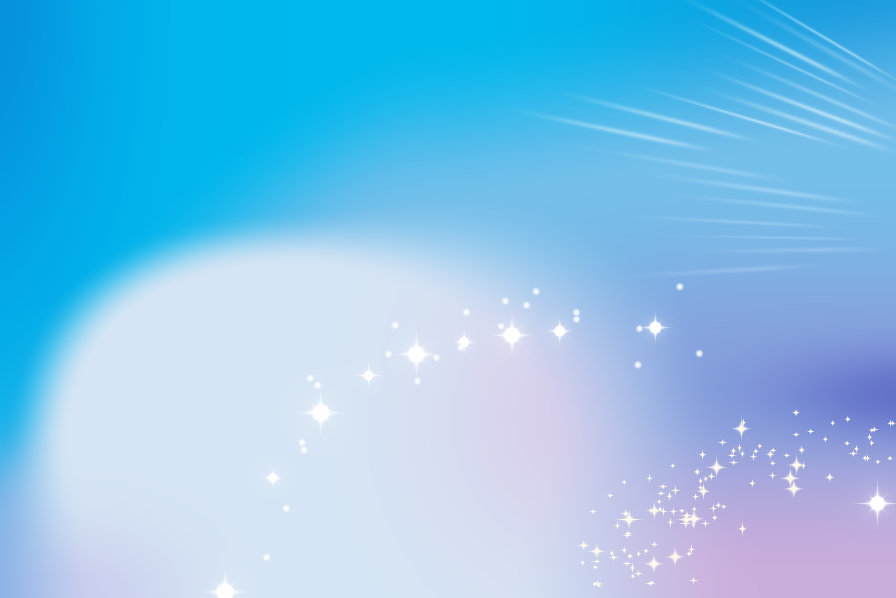
Write a WebGL 1 fragment shader that draws this background.

```glsl
precision highp float;
uniform vec2 u_resolution;

float hash(float n) {
  return fract(sin(n * 127.1) * 43758.5453);
}

float glow(vec2 p, vec2 center, vec2 radius) {
  vec2 d = (p - center) / radius;
  return exp(-dot(d, d));
}

// Four tapering points, softened towards the tips
float sparkle(vec2 d, float size) {
  vec2 q = pow(abs(d) / size + 0.0001, vec2(0.45));
  return smoothstep(0.0, 0.4, 1.0 - q.x - q.y);
}

// Round core with a halo and eight thin points
float brightStar(vec2 d, float size) {
  float r = length(d);
  float core = 1.0 - smoothstep(0.006, 0.014, r / size);
  float halo = 0.5 * exp(-r / (0.014 * size));
  vec2 diagonal = vec2(d.x + d.y, d.x - d.y) * 0.707;
  float points = sparkle(d, 0.052 * size) + 0.6 * sparkle(diagonal, 0.035 * size);
  return min(core + halo + 0.7 * points, 1.0);
}

vec2 starArc(float x) {
  return vec2(x, 0.455 - 0.445 * exp(-7.0 * (x - 0.377)));
}

vec3 background(vec2 p) {
  // Cyan sky, darker in both upper corners
  vec3 col = mix(vec3(0.0, 0.72, 0.93), vec3(0.03, 0.53, 0.85),
                 0.85 * glow(p, vec2(-0.05, 1.0), vec2(0.22, 0.5)));
  col = mix(col, vec3(0.08, 0.6, 0.87), smoothstep(0.8, 1.5, p.x));

  // Pale blue haze below a rising edge
  float edge = 0.42 + 0.46 * smoothstep(-0.1, 0.75, p.x) + 0.16 * max(p.x - 0.75, 0.0);
  float haze = smoothstep(-0.06, 0.24, edge - p.y);
  haze *= smoothstep(-0.05, 0.3, p.x + 0.35 * (1.0 - smoothstep(0.05, 0.35, p.y)));
  col = mix(col, vec3(0.46, 0.75, 0.92), haze);

  // Violet and pink wash on the right
  float right = smoothstep(0.75, 1.2, p.x);
  col = mix(col, vec3(0.53, 0.64, 0.87), right * (1.0 - smoothstep(0.4, 0.72, p.y)));
  col = mix(col, vec3(0.79, 0.68, 0.86), right * (1.0 - smoothstep(0.03, 0.36, p.y)));
  col = mix(col, vec3(0.36, 0.4, 0.77), 0.85 * glow(p, vec2(1.54, 0.34), vec2(0.24, 0.075)));

  // Periwinkle lower left corner
  col = mix(col, vec3(0.53, 0.66, 0.89), 0.8 * glow(p, vec2(0.0), vec2(0.25, 0.22)));

  // Large white cloud, crisp on the left and soft on the right
  float side = step(0.52, p.x);
  vec2 q = vec2(abs(p.x - 0.52) / mix(0.46, 0.54, side), max(p.y - 0.2, 0.0) / 0.4);
  float shape = pow(pow(q.x, 2.5) + pow(q.y, 2.5), 0.4);
  float soft = mix(0.12, 0.3, smoothstep(0.45, 1.0, p.x));
  soft += 0.12 * (1.0 - smoothstep(0.0, 0.3, p.y));
  float cloud = 1.0 - smoothstep(1.0 - soft, 1.0 + soft, shape);
  vec3 cloudColor = mix(vec3(0.84, 0.9, 0.96), vec3(0.85, 0.8, 0.92),
                        0.85 * glow(p, vec2(0.95, 0.3), vec2(0.22, 0.25)));
  cloudColor = mix(cloudColor, vec3(0.77, 0.77, 0.92),
                   0.7 * glow(p, vec2(0.12, 0.0), vec2(0.18, 0.12)));
  return mix(col, cloudColor, cloud);
}

// Tapered streaks fanning out from a point beyond the right side
float lightRays(vec2 p) {
  vec2 d = vec2(1.97 - p.x, p.y - 0.59);
  float r = length(d);
  float angle = atan(d.y, d.x);
  float light = 0.0;
  for (int i = 0; i < 17; i++) {
    float n = float(i);
    float a = -0.05 + 0.037 * n + 0.02 * (hash(n + 3.0) - 0.5);
    float reach = 0.84 + 0.14 * hash(n + 20.0) + 0.24 * exp(-pow((a - 0.21) / 0.05, 2.0));
    float body = smoothstep(reach - 0.4, reach - 0.27, r) * (1.0 - smoothstep(reach - 0.25, reach, r));
    float width = 0.002 + 0.003 * hash(n + 40.0);
    float strength = 0.2 + 0.4 * hash(n + 60.0) * smoothstep(0.0, 0.3, a);
    light += strength * body * exp(-pow(r * (angle - a) / width, 2.0));
  }
  return min(light, 0.8);
}

void main() {
  vec2 p = gl_FragCoord.xy / u_resolution.y;
  p.x *= 1.5 * u_resolution.y / u_resolution.x;
  vec3 col = mix(background(p), vec3(0.9, 0.97, 1.0), lightRays(p));

  // Bright stars along the arc, one set apart on the right
  float stars = 0.0;
  for (int i = 0; i < 10; i++) {
    float n = float(i);
    vec2 center = i == 8 ? vec2(1.469, 0.158) : starArc(0.377 + 0.08 * n);
    stars = max(stars, brightStar(p - center, 0.9 + 0.3 * cos(3.0 * n)));
  }

  // Small dots near the arc
  for (int i = 0; i < 22; i++) {
    float n = float(i);
    vec2 jitter = vec2(hash(n + 100.0), hash(n + 130.0)) - 0.5;
    vec2 center = starArc(0.4 + 0.036 * n) + jitter * vec2(0.1, 0.14);
    stars = max(stars, 0.85 * (1.0 - smoothstep(0.002, 0.008, length(p - center))));
  }
  col = mix(col, vec3(1.0), stars);

  // Warm sparkles drifting along a curve in the lower right
  float sparkles = 0.0;
  for (int i = 0; i < 120; i++) {
    float n = float(i);
    float t = hash(n + 200.0);
    vec2 path = vec2(1.05 + 0.45 * t * t, 0.26 * (1.0 - (1.0 - t) * (1.0 - t)));
    vec2 spread = vec2(hash(n + 350.0) + hash(n + 500.0), hash(n + 650.0) + hash(n + 800.0)) - 1.0;
    float size = 0.011 + 0.026 * pow(hash(n + 950.0), 4.0);
    vec2 d = p - path - spread * vec2(0.13, 0.08);
    sparkles = max(sparkles, max(sparkle(d, size), 0.9 * exp(-dot(d, d) / (0.03 * size * size))));
  }
  gl_FragColor = vec4(mix(col, vec3(1.0, 0.98, 0.93), sparkles), 1.0);
}
```
